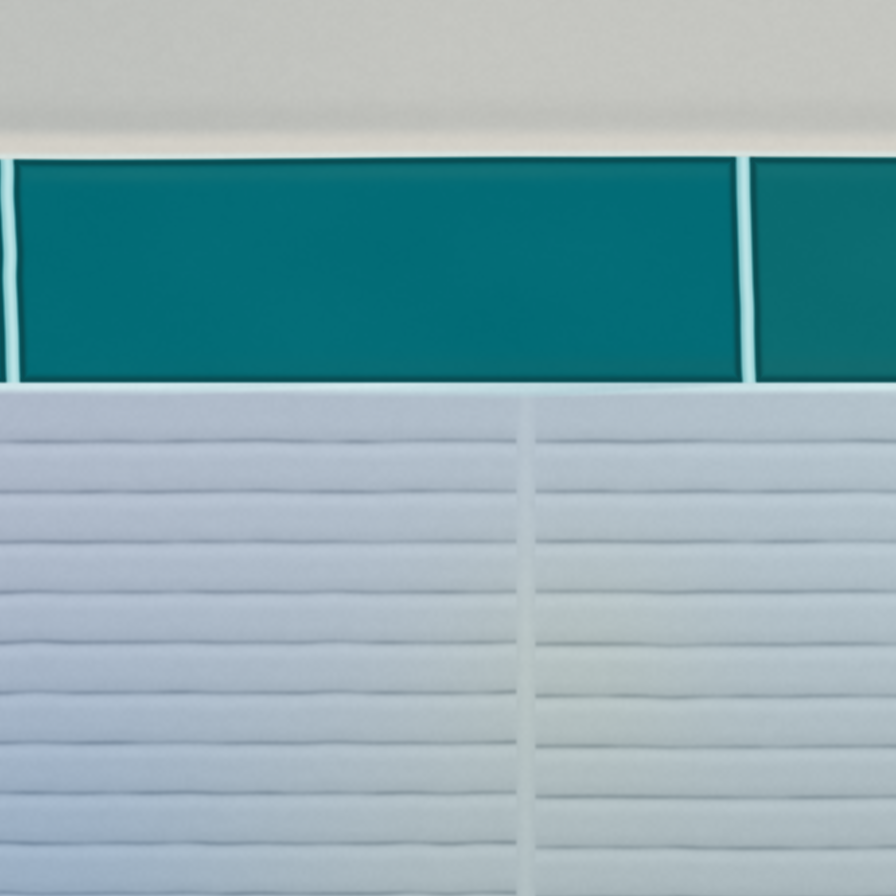
Give the GLSL for this texture, as a Shadertoy shader.

```glsl
// Glazed teal tile band between a plain plaster wall and pale ribbed wall tiles.
#define BAND_TOP 0.822
#define BAND_BOTTOM 0.573
#define JOINT_X 0.832
#define JOINT_SPACING 0.8215
#define JOINT_HALF 0.0075
#define RIB_TOP 0.508
#define RIB_SPACING 0.0561
#define SEAM_X 0.587
#define SEAM_HALF 0.008
#define SOFT 0.0022
#define GRAIN 0.018

float hash(vec2 p) {
    vec3 q = fract(vec3(p.xyx) * 0.1031);
    q += dot(q, q.yzx + 33.33);
    return fract((q.x + q.y) * q.z);
}

float noise(vec2 p) {
    vec2 i = floor(p), f = fract(p);
    f = f * f * (3.0 - 2.0 * f);
    return mix(mix(hash(i), hash(i + vec2(1, 0)), f.x),
               mix(hash(i + vec2(0, 1)), hash(i + vec2(1, 1)), f.x), f.y);
}

// Soft bump of height one around zero
float bump(float d, float width) {
    return exp(-d * d / (width * width));
}

// Soft step that rises as d passes zero
float edge(float d) {
    return smoothstep(-SOFT, SOFT, d);
}

float bandTop(float x) {
    return BAND_TOP + 0.003 * smoothstep(0.0, 0.7, x) + 0.0012 * (noise(vec2(x * 9.0, 3.0)) - 0.5);
}

// Plaster with a bright lip where it meets the band
vec3 plaster(vec2 p) {
    float d = p.y - bandTop(p.x);
    vec3 col = mix(vec3(0.745, 0.755, 0.74), vec3(0.77, 0.775, 0.755), smoothstep(0.0, 0.6, p.x));
    col -= 0.025 * bump(d - 0.046, 0.018);
    float lip = 1.0 - smoothstep(0.018, 0.038, d + 0.004 * p.x);
    col = mix(col, vec3(0.84, 0.825, 0.79), lip * 0.85);
    return mix(col, vec3(0.84, 0.90, 0.89), 0.8 * bump(d - 0.003, 0.004));
}

// Teal glaze, darker at its rim, with pale upright joints
vec3 tileBand(vec2 p) {
    float fromTop = bandTop(p.x) - p.y;
    float fromBottom = p.y - BAND_BOTTOM;
    float lean = mix(0.004, -0.003, fromBottom / (BAND_TOP - BAND_BOTTOM));
    float wobble = 0.002 * (noise(vec2(p.x * 2.0, p.y * 32.0)) - 0.5);
    float x = p.x - JOINT_X - lean - wobble;
    float joint = abs(x - JOINT_SPACING * round(x / JOINT_SPACING));

    vec3 col = mix(vec3(0.01, 0.425, 0.465), vec3(0.045, 0.425, 0.445), step(0.0, x));
    col += 0.012 * (noise(p * vec2(9.0, 14.0)) - 0.5);
    float sheen = bump(fromTop - 0.016, 0.010) * (0.5 + 0.5 * noise(vec2(p.x * 7.0, 8.0)));
    col = mix(col, vec3(0.12, 0.46, 0.47), 0.55 * sheen);
    col = mix(col, vec3(0.09, 0.41, 0.42), 0.55 * bump(fromBottom - 0.018, 0.012) * p.x);
    float rim = max(bump(fromTop - 0.004, 0.004), bump(fromBottom - 0.003, 0.005));
    rim = max(rim, bump(joint - JOINT_HALF - 0.004, 0.004));
    col = mix(col, vec3(0.035, 0.27, 0.29), 0.8 * rim);

    vec3 grout = mix(vec3(0.46, 0.74, 0.76), vec3(0.73, 0.89, 0.90), bump(x - JOINT_SPACING * round(x / JOINT_SPACING) - 0.001, 0.006));
    return mix(grout, col, edge(joint - JOINT_HALF));
}

// Pale tiles with level grooves, parted by one upright seam
vec3 ribbedTiles(vec2 p) {
    float depth = BAND_BOTTOM - p.y;
    vec3 high = mix(vec3(0.68, 0.725, 0.79), vec3(0.70, 0.76, 0.795), p.x);
    vec3 low = mix(vec3(0.61, 0.69, 0.77), vec3(0.675, 0.73, 0.75), smoothstep(0.0, 0.55, p.x));
    vec3 col = mix(high, low, smoothstep(0.1, 0.6, depth));
    col += vec3(0.018, 0.012, -0.022) * bump(length(p - vec2(0.64, 0.27)), 0.16);

    // Grooves: dark upper line, paler ridge below it
    float side = step(SEAM_X, p.x);
    float sag = side * 0.005 * smoothstep(0.22, 0.34, depth);
    float ripple = 0.0022 * (noise(vec2(p.x * 24.0, p.y * 4.0)) - 0.5);
    float y = p.y - RIB_TOP + sag + ripple;
    float row = round(y / RIB_SPACING);
    float d = y - row * RIB_SPACING;
    float seam = abs(p.x - SEAM_X);
    float present = step(row, 0.5) * smoothstep(SEAM_HALF, SEAM_HALF + 0.005, seam);
    float wear = 0.65 + 0.6 * noise(vec2(p.x * 30.0, row * 7.0));
    col -= vec3(0.105, 0.10, 0.095) * present * wear * bump(d, 0.0032);
    col -= 0.022 * present * bump(d - 0.006, 0.008);
    col += 0.032 * present * bump(d + 0.010, 0.008);
    col += vec3(0.025, 0.024, 0.018) * bump(seam, SEAM_HALF);

    // Glossy grout strip under the band, with slanted streaks
    float streak = noise(vec2(p.x * 9.0 + depth * 110.0, 2.0));
    float strip = 1.0 - smoothstep(0.007, 0.018, depth + 0.006 * (streak - 0.5));
    return mix(col, mix(vec3(0.69, 0.81, 0.84), vec3(0.84, 0.93, 0.94), streak), 0.9 * strip);
}

void mainImage(out vec4 fragColor, in vec2 fragCoord) {
    vec2 p = fragCoord / iResolution.xy;
    vec3 col = mix(ribbedTiles(p), tileBand(p), edge(p.y - BAND_BOTTOM));
    col = mix(col, plaster(p), edge(p.y - bandTop(p.x)));

    // Fine surface grain, weaker on the glaze
    float glaze = edge(p.y - BAND_BOTTOM) * edge(bandTop(p.x) - p.y);
    float grain = 0.6 * noise(p * 230.0) + 0.4 * noise(p * vec2(70.0, 120.0)) - 0.5;
    col += GRAIN * grain * (1.0 - 0.6 * glaze);
    fragColor = vec4(clamp(col, 0.0, 1.0), 1.0);
}
```
